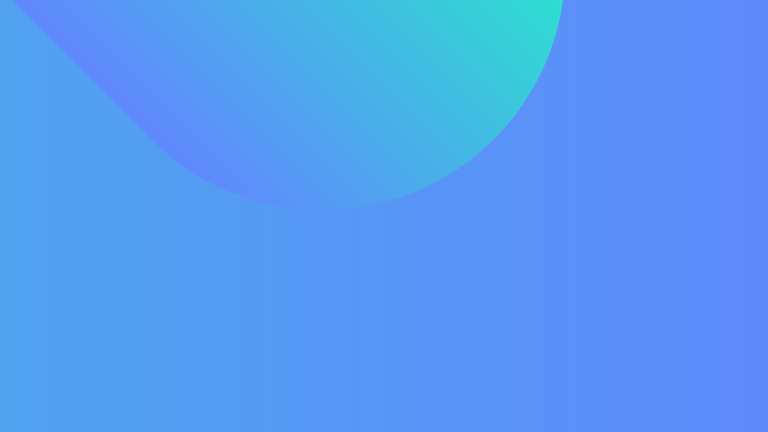
Write a WebGL 1 fragment shader that draws this background.

```glsl
precision highp float;
// Draws a horizontal blue gradient with a large diagonal capsule, shaded blue to teal, entering from the top.

uniform vec2 u_resolution;

const vec3 SKY_BLUE = vec3(0.312, 0.635, 0.935);
const vec3 PERIWINKLE = vec3(0.370, 0.544, 0.988);
const vec3 VIOLET_BLUE = vec3(0.378, 0.533, 0.996);
const vec3 TEAL = vec3(0.183, 0.860, 0.820);

// Lengths are in canvas heights
const vec2 CAP_CENTER = vec2(0.7465, 1.0757);
const float CAP_RADIUS = 0.5618;
const float GRADIENT_LENGTH = 0.877;
const vec2 AXIS = vec2(-0.70711, 0.70711);

// Signed distance to a rounded bar running from its cap endlessly along the axis
float roundedBar(vec2 fromCap, vec2 axis, float radius) {
    float along = max(dot(fromCap, axis), 0.0);
    return length(fromCap - axis * along) - radius;
}

// Blend across the bar, starting at its lower left side
vec3 barColor(vec2 fromCap, vec2 axis, float radius) {
    vec2 across = vec2(axis.y, -axis.x);
    float t = (dot(fromCap, across) + radius) / GRADIENT_LENGTH;
    return mix(VIOLET_BLUE, TEAL, clamp(t, 0.0, 1.04));
}

void main() {
    vec2 uv = gl_FragCoord.xy / u_resolution;
    float pixel = 1.0 / u_resolution.y;

    // Keep the shape in proportion to a 16:9 layout
    vec2 position = vec2(uv.x * 16.0 / 9.0, uv.y);
    vec2 fromCap = position - CAP_CENTER;

    vec3 background = mix(SKY_BLUE, PERIWINKLE, uv.x);
    vec3 bar = barColor(fromCap, AXIS, CAP_RADIUS);

    // Antialiased edge
    float edge = roundedBar(fromCap, AXIS, CAP_RADIUS);
    float coverage = clamp(0.5 - edge / pixel, 0.0, 1.0);

    gl_FragColor = vec4(mix(background, bar, coverage), 1.0);
}
```
